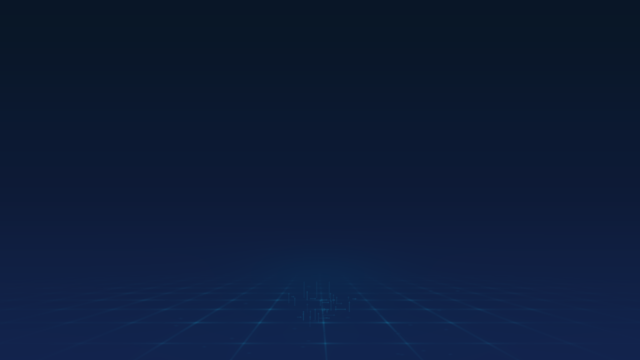
A Shadertoy shader for this background:

```glsl
// A dark navy backdrop with a faint glowing perspective grid and circuit traces.

float hash(float n) { return fract(sin(n * 91.17) * 4375.85); }

// Soft stroke: full at distance zero, gone beyond the width plus one pixel
float stroke(float dist, float width, float pixel) {
    return 1.0 - smoothstep(0.0, width + pixel, abs(dist));
}

// Vertical gradient from deep blue floor to near-black sky
vec3 backdrop(float y) {
    vec3 c = mix(vec3(0.07, 0.138, 0.3), vec3(0.064, 0.125, 0.265), smoothstep(0.0, 0.28, y));
    c = mix(c, vec3(0.05, 0.102, 0.21), smoothstep(0.2, 0.54, y));
    return mix(c, vec3(0.035, 0.088, 0.152), smoothstep(0.45, 1.0, y));
}

// Perspective grid below the horizon; p is relative to the vanishing point
float floorGrid(vec2 p, float pixel) {
    float depth = max(-p.y, 0.02);
    float slope = p.x / depth;
    float column = (slope - 0.082) / 0.858;
    float row = 1.0 / (depth * 1.058) - 0.58;
    float columnDist = abs(fract(column + 0.5) - 0.5) * 0.858 * depth / sqrt(1.0 + slope * slope);
    float rowDist = abs(fract(row + 0.5) - 0.5) * 1.058 * depth * depth;

    // Each line brightens where it meets another
    float nearColumn = exp(-columnDist / (0.13 * depth));
    float nearRow = exp(-rowDist / (0.32 * depth * depth));
    float lines = stroke(columnDist, 0.0025, pixel) * (0.16 + 0.26 * nearRow)
                + stroke(rowDist, 0.002, pixel) * (0.05 + 0.45 * nearColumn);
    float halo = exp(-columnDist / 0.007) * (0.03 + 0.05 * nearRow)
               + exp(-rowDist / 0.004) * 0.06 * nearColumn;

    // Uneven strength from one tile to the next
    float uneven = 0.65 + 0.7 * hash(floor(column + 0.5) * 3.7 + floor(row + 0.5) * 11.3);
    float fade = smoothstep(0.06, 0.2, -p.y) * exp(-pow(abs(p.x) / 0.55, 2.0));
    return (lines * uneven + halo) * fade;
}

// Short dashes and dots clustered around the origin
float circuit(vec2 p, float pixel) {
    float sum = 0.0;
    for (float i = 1.0; i < 35.0; i++) {
        vec2 spread = vec2(hash(i) + hash(i + 40.0) - 1.0, hash(i + 80.0) - 0.5);
        vec2 q = p - spread * vec2(0.125, 0.075);
        float extent = 0.002 + 0.012 * hash(i + 120.0);
        q = hash(i + 160.0) < 0.5 ? q : q.yx;
        float dash = length(vec2(max(abs(q.x) - extent, 0.0), q.y));
        float node = length(q - vec2(extent, 0.0));
        sum += stroke(dash, 0.001, pixel) * (0.1 + 0.25 * hash(i + 200.0));
        sum += stroke(node, 0.002, pixel) * 0.18;
    }
    // Thin uprights rising from the cluster
    for (float i = 0.0; i < 3.0; i++) {
        vec2 q = p - vec2(-0.045 + 0.035 * i, 0.052);
        float dash = length(vec2(q.x, max(abs(q.y) - 0.021, 0.0)));
        sum += stroke(dash, 0.001, pixel) * 0.2;
    }
    return min(sum, 0.55);
}

// Faint specks strewn across the floor
float specks(vec2 p, float pixel) {
    float sum = 0.0;
    for (float i = 1.0; i < 25.0; i++) {
        vec2 center = vec2((hash(i + 300.0) - 0.5) * 0.8, -0.1 - 0.2 * hash(i + 340.0));
        vec2 q = (p - center) * vec2(0.5, 1.0);
        sum += stroke(length(q), 0.002, pixel) * 0.15;
    }
    return sum;
}

void mainImage(out vec4 fragColor, in vec2 fragCoord) {
    float pixel = 1.0 / iResolution.y;
    vec2 p = (fragCoord - vec2(0.496, 0.31) * iResolution.xy) * pixel;
    vec3 color = backdrop(fragCoord.y * pixel);

    // Hazy light over the far end of the floor
    vec2 haze = (p - vec2(0.01, -0.075)) / vec2(0.2, 0.07);
    color += vec3(-0.012, 0.022, 0.025) * exp(-dot(haze, haze));
    vec2 pool = (p - vec2(0.01, -0.19)) / vec2(0.42, 0.12);
    color += vec3(-0.008, 0.009, 0.012) * exp(-dot(pool, pool));

    // Glowing floor details
    float light = floorGrid(p, pixel) * 0.6;
    light += circuit(p - vec2(0.008, -0.167), pixel) * 0.5;
    light += specks(p, pixel) * 0.5;
    color = mix(color, vec3(0.08, 0.4, 0.56), min(light, 0.7));

    fragColor = vec4(color, 1.0);
}
```
